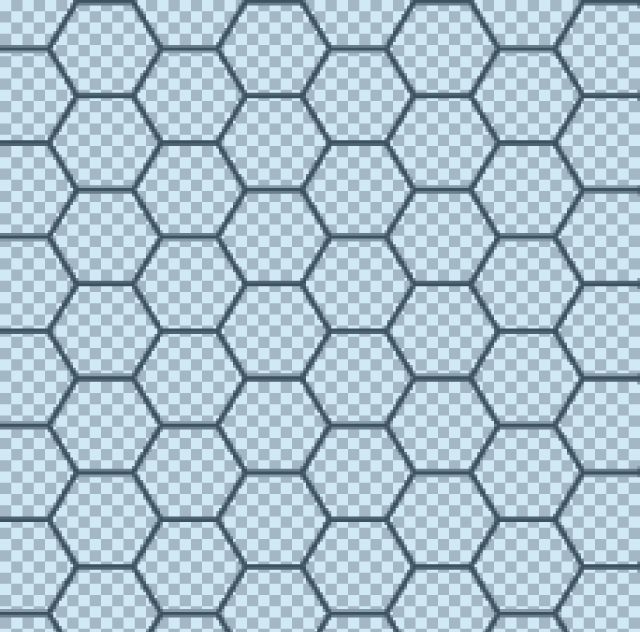
Write a WebGL 1 fragment shader that draws this pattern.

```glsl
precision highp float;
// Pixelated pale blue checkerboard under a flat-topped hexagonal mesh of dark slate lines.
uniform vec2 u_resolution;

// Lengths are fractions of the canvas width, measured from the top left.
const float PIXELS_ACROSS = 228.0;
const float PIXELS_PER_CHECK = 4.0;
const vec2 HEX_PITCH = vec2(0.1318, 0.1471);  // column step, row step
const vec2 HEX_ORIGIN = vec2(0.1641, 0.0762); // centre of one cell
const float SQRT3_HALF = 0.8660;
const int SAMPLES = 4;

const vec3 PALE = vec3(0.82, 0.91, 0.96);
const vec3 STEEL = vec3(0.64, 0.72, 0.77);
const vec3 FRINGE = vec3(0.53, 0.61, 0.66);
const vec3 SHADE = vec3(0.41, 0.49, 0.54);
const vec3 SLATE = vec3(0.31, 0.39, 0.44);
const vec3 INK = vec3(0.24, 0.32, 0.38);

// Offset from the nearest centre of a hexagonal lattice with unit rows.
vec2 hexOffset(vec2 p) {
  vec2 period = vec2(2.0 * SQRT3_HALF, 1.0);
  vec2 a = mod(p + 0.5 * period, period) - 0.5 * period;
  vec2 b = mod(p, period) - 0.5 * period;
  return dot(a, a) < dot(b, b) ? a : b;
}

// Distance to the border of the surrounding hexagon, in row steps.
float hexBorder(vec2 p) {
  vec2 d = abs(hexOffset(p));
  return 0.5 - max(d.y, dot(d, vec2(SQRT3_HALF, 0.5)));
}

vec3 checker(vec2 pixel) {
  vec2 check = floor(pixel / PIXELS_PER_CHECK);
  return mix(PALE, STEEL, mod(check.x + check.y, 2.0));
}

// Four discrete tones, darkest at the centre of the line.
vec3 inkLine(vec3 base, float border) {
  vec3 color = mix(FRINGE, base, step(0.038, border));
  color = mix(SHADE, color, step(0.030, border));
  color = mix(SLATE, color, step(0.0225, border));
  return mix(INK, color, step(0.015, border));
}

vec3 pattern(vec2 p) {
  vec2 pixel = floor(p * PIXELS_ACROSS);
  vec2 center = (pixel + 0.5) / PIXELS_ACROSS;
  vec2 hexScale = HEX_PITCH / vec2(SQRT3_HALF, 1.0);
  float border = hexBorder((center - HEX_ORIGIN) / hexScale);
  return inkLine(checker(pixel), border);
}

void main() {
  vec3 sum = vec3(0.0);
  // Supersample to smooth the edges of the coarse pixels.
  for (int j = 0; j < SAMPLES; j++) {
    for (int i = 0; i < SAMPLES; i++) {
      vec2 jitter = (vec2(float(i), float(j)) + 0.5) / float(SAMPLES) - 0.5;
      vec2 p = gl_FragCoord.xy + jitter;
      sum += pattern(vec2(p.x, u_resolution.y - p.y) / u_resolution.x);
    }
  }
  gl_FragColor = vec4(sum / float(SAMPLES * SAMPLES), 1.0);
}
```
